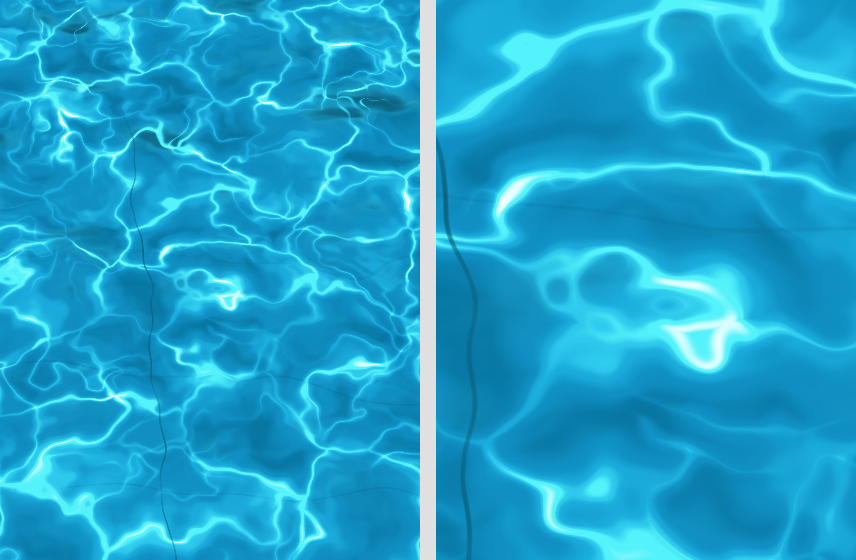
Left, the full canvas; right, a detail of the centre.
Write a Shadertoy shader that draws this texture.

```glsl
// Sunlit pool water: bright caustic webs over blue tiles, with dark surface ripples.

const vec3 DEEP   = vec3(0.03, 0.46, 0.63);
const vec3 BASE   = vec3(0.06, 0.56, 0.76);
const vec3 MID    = vec3(0.10, 0.67, 0.86);
const vec3 BRIGHT = vec3(0.18, 0.79, 0.93);
const vec3 GLINT  = vec3(0.33, 0.95, 0.98);
const vec3 SPARK  = vec3(0.92, 1.00, 1.00);
const vec3 TEAL   = vec3(0.12, 0.61, 0.75);
const vec3 SHADOW = vec3(0.04, 0.32, 0.42);
const vec3 GROUT  = vec3(0.04, 0.34, 0.43);

const float CELLS       = 5.6;    // caustic cells per canvas height
const float CORE_WIDTH  = 0.034;  // bright line, in cells
const float GLOW_WIDTH  = 0.130;  // halo around it, in cells
const float FOLD_WIDTH  = 0.030;  // looping secondary lines
const float CURL_WIDTH  = 0.055;  // small curls between them
const float CRACK_WIDTH = 0.0014;

vec2 hash2(vec2 p) {
    p = vec2(dot(p, vec2(127.1, 311.7)), dot(p, vec2(269.5, 183.3)));
    return fract(sin(p) * 43758.55);
}

// Gradient noise, roughly -0.7 to 0.7
float noise(vec2 p) {
    vec2 i = floor(p), f = fract(p);
    vec2 u = f * f * f * (f * (f * 6.0 - 15.0) + 10.0);
    vec2 e = vec2(0.0, 1.0);
    float a = dot(hash2(i) * 2.0 - 1.0, f);
    float b = dot(hash2(i + e.yx) * 2.0 - 1.0, f - e.yx);
    float c = dot(hash2(i + e.xy) * 2.0 - 1.0, f - e.xy);
    float d = dot(hash2(i + e.yy) * 2.0 - 1.0, f - e.yy);
    return mix(mix(a, b, u.x), mix(c, d, u.x), u.y);
}

float fbm(vec2 p) {
    float sum = 0.0, amp = 1.0;
    for (int k = 0; k < 3; k++) {
        sum += amp * noise(p);
        p = mat2(1.6, 1.2, -1.2, 1.6) * p + 7.3;
        amp *= 0.5;
    }
    return sum;
}

vec2 warp(vec2 p) {
    return vec2(noise(p), noise(p + vec2(17.2, 41.7)));
}

// Distance to the nearest border between Voronoi cells
float cellEdge(vec2 p) {
    vec2 cell = floor(p), f = fract(p), nearest = vec2(0.0);
    float best = 9.0, edge = 9.0;
    for (int y = -1; y <= 1; y++)
    for (int x = -1; x <= 1; x++) {
        vec2 g = vec2(x, y);
        vec2 r = g + hash2(cell + g) - f;
        if (dot(r, r) < best) { best = dot(r, r); nearest = r; }
    }
    for (int y = -2; y <= 2; y++)
    for (int x = -2; x <= 2; x++) {
        vec2 g = vec2(x, y);
        vec2 r = g + hash2(cell + g) - f;
        vec2 gap = r - nearest;
        if (dot(gap, gap) > 1e-4)
            edge = min(edge, dot(0.5 * (r + nearest), normalize(gap)));
    }
    return edge;
}

// Bright curve along the zero line of a noise field
float ridge(vec2 p, float width) {
    return exp(-abs(noise(p)) / width);
}

vec3 waterRamp(float t) {
    vec3 c = mix(DEEP, BASE, smoothstep(0.0, 0.25, t));
    c = mix(c, MID, smoothstep(0.25, 0.5, t));
    c = mix(c, BRIGHT, smoothstep(0.5, 0.75, t));
    c = mix(c, GLINT, smoothstep(0.75, 1.0, t));
    return mix(c, SPARK, smoothstep(1.15, 1.8, t));
}

void mainImage(out vec4 fragColor, in vec2 fragCoord) {
    vec2 uv = fragCoord / iResolution.xy;
    vec2 p = vec2((fragCoord.x - 0.5 * iResolution.x) / iResolution.y, uv.y);

    // Perspective: cells shrink and flatten toward the top
    vec2 q = CELLS * vec2(p.x * mix(0.85, 1.4, p.y), p.y * (1.0 + 0.5 * p.y));
    vec2 w = q + 0.80 * warp(q * 0.8) + 0.42 * warp(q * 2.1 + 5.0);
    w += 0.14 * warp(q * 5.0 + 9.0);

    // Main caustic web, uneven in strength and width
    float edge = cellEdge(w);
    float strength = smoothstep(-0.35, 0.25, noise(q * 0.9 + 31.0));
    float width = mix(0.7, 1.5, smoothstep(-0.3, 0.4, noise(q * 1.7 + 63.0)));
    float core = exp(-pow(edge / (CORE_WIDTH * width), 2.0));
    float glow = exp(-edge / (GLOW_WIDTH * width));

    // Looping folds, small curls and soft washes of light
    float fold = ridge(w * 1.25 + 12.0, FOLD_WIDTH);
    fold *= smoothstep(-0.15, 0.2, noise(q * 0.8 + 51.0));
    float busy = smoothstep(0.0, 0.35, noise(q * 0.7 + 71.0));
    float curl = busy * ridge(w * 2.3 + 37.0, CURL_WIDTH);
    float wash = smoothstep(0.0, 0.6, fbm(w * 1.2 + 23.0));
    float sparkle = core * smoothstep(0.15, 0.4, noise(q * 1.9 + 77.0));
    float blob = smoothstep(0.38, 0.52, noise(w * 2.0 + 113.0)) * (0.3 + busy);

    float tone = 0.09 + 0.34 * fbm(w * vec2(0.6, 0.9) + 3.0);
    tone += 0.12 * fbm(w * vec2(2.4, 3.6) + 44.0);
    tone += mix(0.3, 1.0, strength) * (0.60 * glow + 0.50 * core);
    tone += 0.62 * fold + 0.45 * curl + 0.40 * wash + 0.7 * sparkle + 0.45 * blob;
    vec3 color = waterRamp(tone);

    // Flat surface ripples, strongest in the distance
    float far = smoothstep(0.35, 0.95, uv.y);
    float ripple = fbm(p * vec2(6.0, 19.0) + 0.5 * warp(q) + 90.0);
    float calm = 1.0 - smoothstep(0.45, 0.85, tone);
    float sheen = smoothstep(0.05, 0.4, ripple) * mix(0.3, 1.0, far);
    color = mix(color, TEAL - 0.08 * (1.0 - smoothstep(-0.1, 0.3, tone)), 0.75 * calm * sheen);
    color = mix(color, SHADOW, 0.8 * calm * far * smoothstep(0.35, 0.6, ripple));

    // Refracted tile joints: one dark wavering crack and faint rows
    float crackX = -0.06 - 0.12 * p.y + 0.06 * noise(vec2(p.y * 5.0, 4.0))
                 + 0.015 * noise(vec2(p.y * 18.0, 8.0));
    float crack = 1.0 - smoothstep(0.4, 1.6, abs(p.x - crackX) / CRACK_WIDTH);
    crack *= (1.0 - smoothstep(0.7, 0.85, p.y)) * (0.45 + 0.8 * noise(vec2(p.y * 12.0, 2.0)));
    float row = abs(fract(p.y * 4.6 + 0.3 * p.x + 0.35 * noise(q * 0.9 + 8.0)) - 0.5) / 4.6;
    float joint = (1.0 - smoothstep(0.5, 2.0, row / CRACK_WIDTH)) * (1.0 - far);
    color = mix(color, GROUT, clamp(crack + 0.15 * joint * calm, 0.0, 0.8));

    fragColor = vec4(color, 1.0);
}
```
